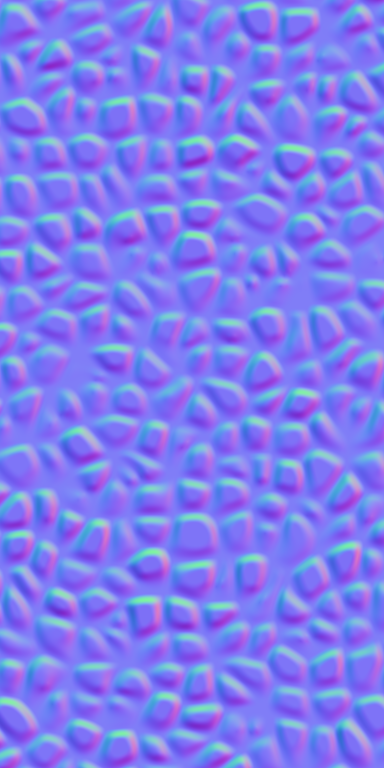
Give the GLSL for this texture map, as a Shadertoy shader.

```glsl
// Tangent-space normal map of a bed of soft, tightly packed pebbles.

vec2 hash2(vec2 p) {
    return fract(sin(vec2(dot(p, vec2(127.1, 311.7)), dot(p, vec2(269.5, 183.3)))) * 43758.5453);
}

// Height of the pebble bed, from a cellular pattern with stretched, rounded cells
float pebbleHeight(vec2 p) {
    vec2 base = floor(p);
    float nearest = 0.0, others = 1e-9;
    vec2 fromCentre = vec2(0.0);
    float rise = 1.0;

    for (int y = -2; y <= 2; y++)
    for (int x = -2; x <= 2; x++) {
        vec2 cell = base + vec2(x, y);
        vec2 shape = hash2(cell + 41.3);
        vec2 offset = p - cell - 0.5 - 0.85 * (hash2(cell) - 0.5);

        // Each pebble has its own direction, elongation and size
        float angle = 3.14159 * shape.x;
        vec2 axis = vec2(cos(angle), sin(angle));
        vec2 local = vec2(dot(offset, axis), dot(offset, vec2(-axis.y, axis.x)));
        float stretch = mix(0.76, 0.98, shape.y);
        float dist = length(local * vec2(stretch, 1.0 / stretch));
        dist -= 0.2 * fract(shape.x * 7.0 + shape.y * 3.0);

        // Keep the nearest pebble apart; blend all its rivals for round corners
        float weight = exp(-11.0 * dist);
        if (weight > nearest) {
            others += nearest;
            nearest = weight;
            fromCentre = offset;
            rise = mix(0.7, 1.15, fract(shape.y * 5.0));
        } else {
            others += weight;
        }
    }

    // Steep upper rim, gentle lower rim, top tilted slightly upward
    float edge = log(nearest / others) / 11.0;
    float lean = dot(fromCentre, vec2(0.25, 0.97));
    float rim = mix(0.74, 0.42, smoothstep(-0.4, 0.4, lean));
    return rise * smoothstep(0.05, rim, edge) * (1.0 + 0.6 * lean);
}

void mainImage(out vec4 fragColor, in vec2 fragCoord) {
    vec2 p = fragCoord / iResolution.x * 11.0;

    // Diagonal differences give a softened slope
    float e = 0.085;
    float ne = pebbleHeight(p + vec2(e, e));
    float nw = pebbleHeight(p + vec2(-e, e));
    float se = pebbleHeight(p + vec2(e, -e));
    float sw = pebbleHeight(p + vec2(-e, -e));
    vec2 slope = vec2(ne + se - nw - sw, ne + nw - se - sw) / (4.0 * e);

    // Pack the normal as colour
    vec2 normal = -slope * vec2(0.11, 0.16);
    normal /= sqrt(1.0 + 0.6 * dot(normal, normal));
    float blue = 0.97 - 0.4 * dot(normal, normal);
    fragColor = vec4(vec2(0.5, 0.492) + 0.5 * normal, blue, 1.0);
}
```
